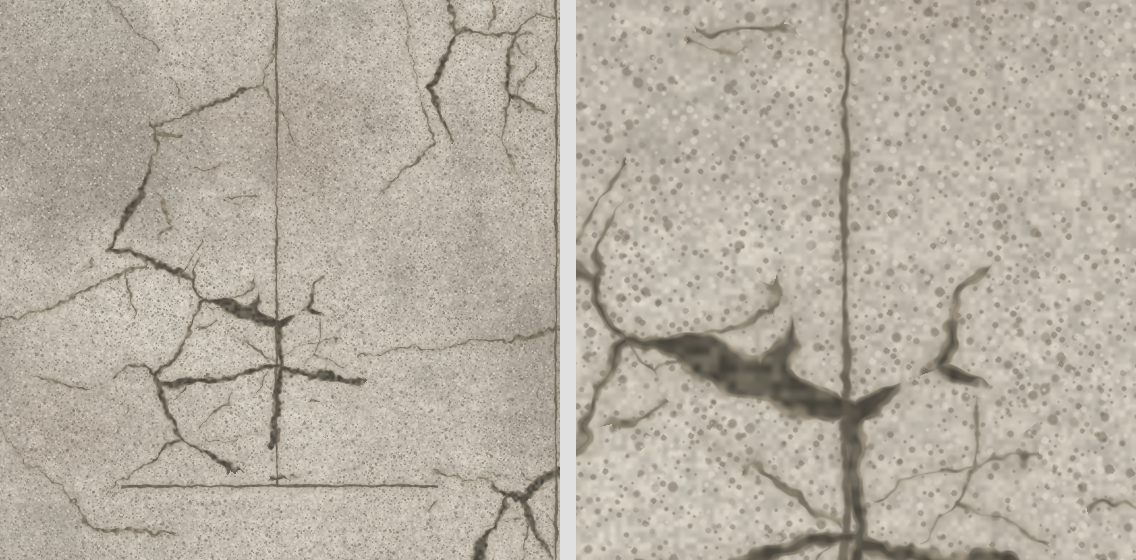
Left, the full canvas; right, a detail of the centre.
This texture is drawn by a Shadertoy shader. Its source:

```glsl
// Weathered concrete slabs with straight joints and branching, dirt-filled cracks.
// Cracks are three sizes of warped Voronoi borders, opened and closed by noise;
// the surface is layered mottling, fine grain, small pits and pale aggregate.

float hash(vec2 p) {
    vec3 q = fract(p.xyx * 0.1031);
    q += dot(q, q.yzx + 33.33);
    return fract((q.x + q.y) * q.z);
}

vec2 hash2(vec2 p) {
    return vec2(hash(p + 17.0), hash(p + 71.0));
}

float noise(vec2 p) {
    vec2 i = floor(p), f = fract(p);
    f = f * f * (3.0 - 2.0 * f);
    return mix(mix(hash(i), hash(i + vec2(1, 0)), f.x),
               mix(hash(i + vec2(0, 1)), hash(i + 1.0), f.x), f.y);
}

float fbm(vec2 p) {
    float sum = 0.0, amp = 0.52;
    for (int i = 0; i < 5; i++) {
        sum += amp * noise(p);
        p = mat2(1.6, 1.2, -1.2, 1.6) * p + 5.3;
        amp *= 0.5;
    }
    return sum;
}

float blob(vec2 p, vec2 center, vec2 radius) {
    p = (p - center) / radius;
    return exp(-dot(p, p));
}

// Signed distance to the cracks; amount is the share of borders that are open.
float cracks(vec2 p, float scale, float amount, float widest) {
    p *= scale;
    vec2 base = floor(p), nearCell = base, nearSite = vec2(9.0);
    for (int y = -1; y <= 1; y++)
    for (int x = -1; x <= 1; x++) {
        vec2 cell = base + vec2(x, y);
        vec2 site = cell + 0.08 + 0.84 * hash2(cell + scale) - p;
        if (dot(site, site) < dot(nearSite, nearSite)) {
            nearSite = site;
            nearCell = cell;
        }
    }
    float swell = noise(p * 1.5 + 4.0);
    float open = widest * (0.16 + 1.3 * swell * swell * swell) * (0.7 + 0.6 * noise(p * 5.0));
    float dist = 1.0;
    for (int y = -2; y <= 2; y++)
    for (int x = -2; x <= 2; x++) {
        if (x == 0 && y == 0) continue;
        vec2 cell = nearCell + vec2(x, y);
        vec2 site = cell + 0.08 + 0.84 * hash2(cell + scale) - p;
        float border = dot(0.5 * (nearSite + site), normalize(site - nearSite)) / scale;
        float key = hash(nearCell + cell + 3.0 * scale);
        float width = mix(-0.012, open, smoothstep(0.0, 0.15, amount - key));
        dist = min(dist, border - width);
    }
    return dist;
}

// One grain of random size and strength in some of the cells of a turned grid.
float specks(vec2 p, float share) {
    p = mat2(0.8, 0.6, -0.6, 0.8) * p;
    vec2 cell = floor(p);
    vec2 site = 0.25 + 0.5 * hash2(cell);
    float radius = mix(0.12, 0.38, hash(cell + 31.0));
    float grain = smoothstep(radius + 0.14, radius - 0.14, length(fract(p) - site));
    float pick = hash(cell + 53.0);
    return grain * smoothstep(share, share * 0.4, pick);
}

void mainImage(out vec4 fragColor, in vec2 fragCoord) {
    vec2 p = fragCoord / iResolution.xy;

    // Areas that are broken up most
    float wrapY = abs(fract(p.y + 0.5) - 0.5);
    float broken = blob(p, vec2(0.33, 0.52), vec2(0.17, 0.42))
                 + blob(p, vec2(0.54, 0.34), vec2(0.12, 0.15))
                 + blob(vec2(p.x, wrapY), vec2(0.91, 0.04), vec2(0.15, 0.20));
    broken = min(broken, 1.0);

    // Mottled, faintly streaked surface
    float mottle = fbm(p * 4.0 + 2.0) - 0.5;
    float streak = fbm(p * vec2(7.0, 55.0)) - 0.5;
    float paleness = 0.36 + 0.32 * broken + 1.4 * mottle + 0.45 * streak;
    vec3 color = mix(vec3(0.70, 0.662, 0.613), vec3(0.80, 0.78, 0.73), clamp(paleness, 0.0, 1.0));
    color *= 1.0 - 0.09 * smoothstep(0.56, 0.75, fbm(p * vec2(5.0, 3.0) + 40.0));

    // Fine grain, pits and aggregate
    color *= 1.0 + 0.17 * (noise(p * 290.0) - 0.5) + 0.08 * (noise(p * 115.0) - 0.5);
    float pitting = 0.15 + 0.6 * fbm(p * 9.0 + 8.0);
    vec3 pitColor = vec3(0.47, 0.43, 0.37);
    color = mix(color, pitColor, 0.55 * specks(p * 190.0, pitting));
    color = mix(color, pitColor, 0.55 * specks(p.yx * 117.0 + 9.0, 0.5 * pitting));
    color = mix(color, vec3(0.88, 0.85, 0.80), 0.6 * specks(p * 163.0 + 60.0, 0.3));

    // Ragged cracks: long hairlines, broken plates and small fragments
    vec2 q = p + 0.05 * (vec2(fbm(p * 8.0), fbm(p * 8.0 + 30.0)) - 0.5);
    q += 0.008 * (vec2(noise(p * 65.0), noise(p * 65.0 + 20.0)) - 0.5);
    q += 0.005 * (vec2(noise(p * 150.0), noise(p * 150.0 + 50.0)) - 0.5);
    float hairline = cracks(q, 2.7, 0.5, 0.0035);
    float plates = cracks(q, 6.3, 0.07 + 1.0 * broken, 0.003 + 0.012 * broken);
    float fragments = cracks(q, 14.0, 0.02 + 0.5 * broken * broken, 0.0035);
    float crack = min(hairline, min(plates, fragments));

    // Straight slab joints
    float wobble = 0.003 * (noise(p * 45.0) - 0.5) + 0.002 * (noise(p * 140.0) - 0.5);
    float upright = max(abs(p.x - 0.494 + wobble), 0.132 - p.y);
    float level = max(abs(p.y - 0.132 + wobble), abs(p.x - 0.5) - 0.28);
    float rightEdge = abs(p.x - 0.993 + wobble);
    float joint = min(min(upright, level), rightEdge) - 0.0006 - 0.0026 * noise(p * 18.0);

    // Dirt stain, brown filling and dark depths
    float gap = min(crack, joint) + 0.002 * (noise(p * 210.0) - 0.5);
    color = mix(color, vec3(0.58, 0.54, 0.47), 0.36 * exp(-max(gap, 0.0) * 180.0));
    float dirt = 0.72 + 0.56 * noise(p * 190.0);
    color = mix(color, vec3(0.48, 0.445, 0.38) * dirt, 0.8 * smoothstep(0.0014, -0.0014, gap));
    float depth = smoothstep(-0.001, -0.0045, plates);
    color = mix(color, vec3(0.34, 0.325, 0.285) * dirt, 0.85 * depth);
    color = mix(color, vec3(0.38, 0.35, 0.305), 0.55 * smoothstep(0.0010, -0.0014, joint));

    fragColor = vec4(color, 1.0);
}
```
